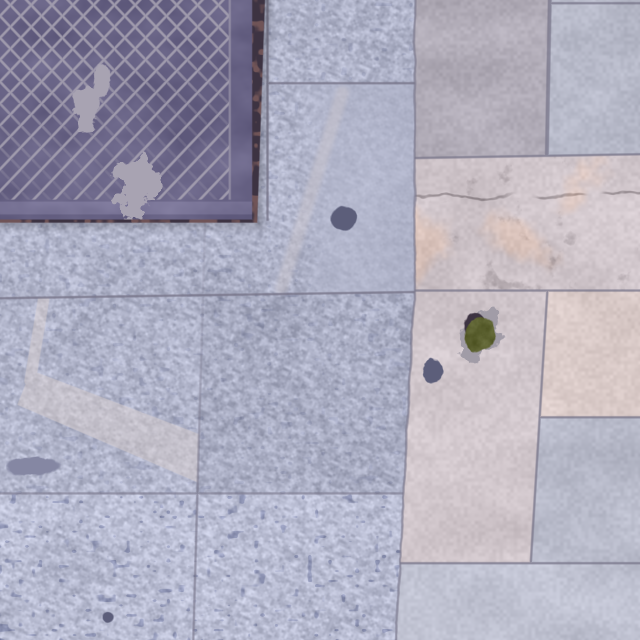
Write a Shadertoy shader that draws this texture.

```glsl
const vec3 GRANITE = vec3(0.69, 0.705, 0.79);
const vec3 CREAM = vec3(0.79, 0.77, 0.8);
const vec3 PINK = vec3(0.81, 0.77, 0.79);
const vec3 WARM = vec3(0.85, 0.79, 0.78);
const vec3 GREY = vec3(0.69, 0.67, 0.715);
const vec3 BLUE = vec3(0.72, 0.73, 0.79);
const vec3 GROUT = vec3(0.47, 0.46, 0.54);
const vec3 IRON = vec3(0.4, 0.38, 0.515);
const vec3 RIM = vec3(0.24, 0.2, 0.26);
const vec3 WIRE = vec3(0.66, 0.64, 0.7);
const vec3 STAIN = vec3(0.36, 0.37, 0.48);
const vec3 LEAF = vec3(0.36, 0.38, 0.19);
const float PITCH = 0.0325;
const float SPECKLE = 0.24;

float edge; // half-width of a smoothed border

float hash(vec2 p) {
  vec3 q = fract(p.xyx * 0.1031);
  q += dot(q, q.yzx + 33.33);
  return fract((q.x + q.y) * q.z);
}

float noise(vec2 p) {
  vec2 i = floor(p), f = fract(p);
  f *= f * (3.0 - 2.0 * f);
  return mix(mix(hash(i), hash(i + vec2(1, 0)), f.x),
             mix(hash(i + vec2(0, 1)), hash(i + 1.0), f.x), f.y);
}

// Layered noise centred on zero
float fbm(vec2 p) {
  float sum = -0.47, amp = 0.5;
  for (int i = 0; i < 4; i++) {
    sum += amp * noise(p);
    p = mat2(1.6, 1.2, -1.2, 1.6) * p + 7.3;
    amp *= 0.5;
  }
  return sum;
}

float fill(float d) { return 1.0 - smoothstep(-edge, edge, d); }
float line(float d, float w) { return fill(abs(d) - w); }
float joint(float d) { return line(d, 0.0018); }

float segment(vec2 p, vec2 a, vec2 b) {
  vec2 v = b - a;
  return length(p - a - v * clamp(dot(p - a, v) / dot(v, v), 0.0, 1.0));
}

// Paints an ellipse with a ragged outline
void spot(inout vec3 col, vec2 p, vec2 c, vec2 r, float ragged, vec3 tint) {
  float d = length((p - c) / r) - 1.0 + ragged * fbm(p * 45.0);
  col = mix(col, tint, fill(d * min(r.x, r.y)));
}

vec3 granite(vec2 p) {
  float row = p.y - 0.534 - 0.015 * p.x, column = p.x - 0.302 - 0.028 * p.y;
  float low = fill(p.y - 0.229), upper = fill(-row);
  vec3 col = GRANITE + 0.03 * low + 0.08 * fbm(p * 9.0);
  col -= 0.03 * (1.0 - low) * (1.0 - upper) * fill(-column);

  // Mineral flecks, calmer on the worn slab
  float rough = 1.0 - smoothstep(0.44, 0.53, p.x) * upper * fill(p.y - 0.87);
  vec2 q = mat2(0.9, 0.4, -0.4, 0.9) * p;
  float grain = noise(q * vec2(125, 190)) * 0.6 + noise(q * 270.0) * 0.4 - 0.5;
  col += SPECKLE * grain * (0.35 + 0.65 * rough);
  float fleck = smoothstep(0.76, 0.93, noise(p * vec2(95, 130) + 40.0));
  col -= vec3(0.19, 0.18, 0.13) * fleck * (0.3 + 0.5 * low) * rough;

  // Faded paint: slanting streak and bent band
  float streak = segment(p, vec2(0.535, 0.855), vec2(0.44, 0.55));
  col = mix(col, CREAM, 0.5 - 0.5 * smoothstep(0.004, 0.016, streak));
  float band = fill(p.y - 0.44 + 0.38 * p.x) * fill(0.379 - 0.43 * p.x - p.y);
  band *= fill(column) * fill(0.026 + 0.4 * max(p.y - 0.365, 0.0) - p.x);
  float stem = fill(segment(p, vec2(0.068, 0.531), vec2(0.047, 0.405)) - 0.009);
  col = mix(col, CREAM + 0.1 * grain, 0.8 * max(band, stem * fill(row)));

  // Joints
  float seam = max(joint(row), 0.75 * joint(p.y - 0.229));
  seam = max(seam, joint(p.y - 0.87) * fill(0.416 - p.x));
  seam = max(seam, joint(p.x - 0.418) * fill(0.655 - p.y));
  seam = max(seam, joint(column) * mix(0.8, 0.25, smoothstep(0.2, 0.55, p.y)));
  return mix(col, GROUT, 0.8 * seam);
}

vec3 marble(vec2 p) {
  float shelf = p.y - 0.742 - 0.017 * p.x, splitTop = p.x - 0.84 - 0.019 * p.y;
  float splitLow = p.x - 0.822 - 0.061 * p.y;
  float right = fill(-splitLow), top = fill(-shelf), corner = top * fill(-splitTop);
  float slab = fill(0.546 - p.y) * fill(shelf), base = fill(p.y - 0.12);
  vec3 col = mix(PINK, mix(BLUE, WARM, fill(0.348 - p.y)), right);
  col = mix(mix(col, BLUE + 0.02, base), PINK, slab);
  col = mix(mix(col, GREY, top), BLUE, corner);

  // Clouds, pits and crack
  col += 0.13 * fbm(p * vec2(12, 18)) + 0.06 * (noise(p * 180.0) - 0.5);
  col += slab * vec3(0.06, 0.01, -0.04) * smoothstep(0.03, 0.23, fbm(p * 11.0 + 5.0));
  col -= slab * 0.12 * smoothstep(0.13, 0.3, fbm(p * 38.0));
  float crack = line(p.y - 0.694 - 0.025 * fbm(p * 20.0), 0.002);
  col -= 0.2 * slab * crack * smoothstep(0.25, 0.6, noise(p * 28.0));

  // Joints
  float seam = max(max(joint(shelf), joint(p.y - 0.546)), joint(p.y - 0.12));
  seam = max(seam, max(top * line(splitTop, 0.003), corner * joint(p.y - 0.995)));
  float lower = fill(p.y - 0.546) * (1.0 - base);
  seam = max(seam, lower * max(joint(splitLow), right * joint(p.y - 0.348)));
  return mix(col, GROUT, 0.75 * seam);
}

vec3 grate(vec2 p) {
  vec3 col = IRON + 0.16 * fbm(p * vec2(14, 20)) + 0.07 * line(p.y - 0.675, 0.01);
  float inside = fill(p.x - 0.358) * fill(0.688 - p.y);
  vec2 gap = abs(fract((p.x + vec2(-0.95, 0.95) * p.y) / PITCH) - 0.5) * PITCH * 0.72;
  float fade = mix(0.2, 0.85, smoothstep(0.69, 0.89, p.y - 0.25 * p.x));
  col = mix(col, WIRE, inside * max(0.85 * line(gap.x, 0.002), fade * line(gap.y, 0.002)));
  col = mix(col, WIRE, 0.55 * joint(p.x - 0.359) * fill(0.688 - p.y));

  // Worn patches, then the rusty rim
  spot(col, p, vec2(0.132, 0.83), vec2(0.023, 0.032), 1.8, WIRE);
  spot(col, p, vec2(0.16, 0.874), vec2(0.014, 0.024), 1.8, WIRE);
  spot(col, p, vec2(0.21, 0.7), vec2(0.034, 0.04), 2.0, WIRE);
  vec3 rust = RIM + vec3(0.2, 0.13, 0.08) * smoothstep(0.5, 0.8, noise(p * 110.0));
  return mix(col, rust, max(fill(0.394 - p.x), fill(p.y - 0.657)));
}

// Pebbles and a leaf on the paving
void litter(inout vec3 col, vec2 p) {
  spot(col, p, vec2(0.537, 0.658), vec2(0.021, 0.019), 0.4, STAIN);
  spot(col, p, vec2(0.053, 0.271), vec2(0.046, 0.014), 0.8, STAIN + 0.16);
  spot(col, p, vec2(0.676, 0.418), vec2(0.015, 0.018), 1.0, STAIN);
  spot(col, p, vec2(0.169, 0.035), vec2(0.009), 0.6, STAIN);
  spot(col, p, vec2(0.746, 0.476), vec2(0.03, 0.042), 1.6, GREY - 0.06);
  spot(col, p, vec2(0.741, 0.492), vec2(0.018, 0.021), 0.7, RIM);
  spot(col, p, vec2(0.749, 0.477), vec2(0.024, 0.028), 0.6, LEAF + 0.3 * fbm(p * 50.0));
}

void mainImage(out vec4 fragColor, in vec2 fragCoord) {
  vec2 p = fragCoord / iResolution.xy;
  edge = max(1.0 / iResolution.y, 0.0012);
  float border = p.x - 0.648 + 0.054 * max(0.544 - p.y, 0.0) + 0.006 * fbm(p * 30.0);
  vec3 col = mix(granite(p), marble(p), fill(-border));
  col = mix(col, GROUT, 0.65 * joint(border));

  // Grate over its contact shadow
  float rim = max(p.x - 0.402 - 0.035 * (p.y - 0.655), 0.652 - p.y);
  col *= 0.82 + 0.18 * smoothstep(0.0, 0.018, rim);
  col = mix(col, grate(p), fill(rim));
  litter(col, p);
  fragColor = vec4(col, 1.0);
}
```
